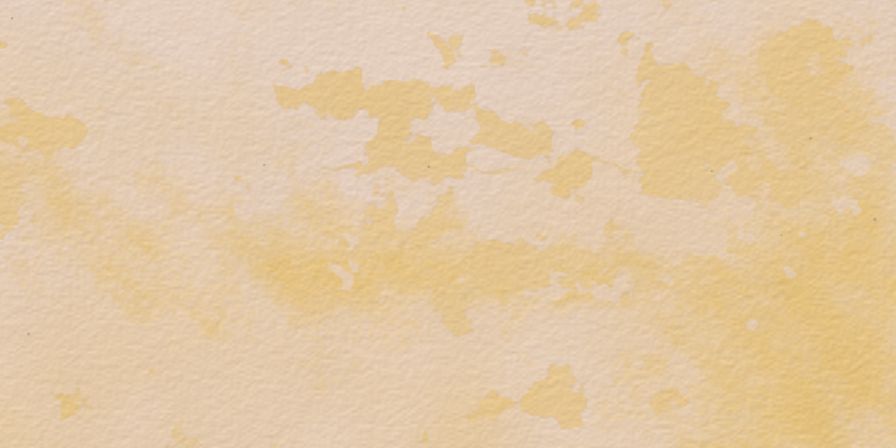
Write a WebGL 1 fragment shader that draws this texture.

```glsl
precision highp float;
// Weathered plaster wall: pale pink render with worn, flaking ochre paint.
uniform vec2 u_resolution;

float hash(vec2 p) {
  return fract(sin(dot(p, vec2(12.9898, 78.233))) * 43758.5453);
}

float noise(vec2 p) {
  vec2 i = floor(p), f = fract(p);
  f = f * f * (3.0 - 2.0 * f);
  return mix(mix(hash(i), hash(i + vec2(1.0, 0.0)), f.x),
             mix(hash(i + vec2(0.0, 1.0)), hash(i + 1.0), f.x), f.y);
}

float fbm(vec2 p) {
  float sum = 0.0, amp = 0.5;
  for (int i = 0; i < 5; i++) {
    sum += amp * noise(p);
    p = mat2(1.6, 1.2, -1.2, 1.6) * p + 7.3;
    amp *= 0.5;
  }
  return sum;
}

// Soft elliptical region of paint
float region(vec2 p, vec2 center, vec2 radius) {
  vec2 d = (p - center) / radius;
  return exp(-dot(d, d));
}

float plasterHeight(vec2 p) {
  return noise(p * vec2(62.0, 90.0)) + 0.8 * noise(p * vec2(125.0, 160.0) + 5.0);
}

// Sparse small pits, one candidate per cell
float pits(vec2 p) {
  vec2 cell = floor(p * 9.0);
  vec2 center = (cell + 0.2 + 0.6 * vec2(hash(cell + 3.1), hash(cell + 8.7))) / 9.0;
  float size = 0.002 + 0.004 * hash(cell + 1.9);
  return step(0.9, hash(cell)) * (1.0 - smoothstep(0.3 * size, size, length(p - center)));
}

void main() {
  vec2 p = gl_FragCoord.xy / u_resolution.y;
  vec2 warp = vec2(fbm(p * 5.0), fbm(p * 5.0 + 31.0)) - 0.48;
  vec2 q = p + 0.12 * warp;
  float fine = noise(p * 75.0 + 9.0) + noise(p * 130.0 + 4.0) - 1.0;

  // Rubbed-in wash with dry diagonal brush marks
  float wash = 0.62 * region(q, vec2(0.5, 0.4), vec2(0.55, 0.24))
             + 0.45 * region(q, vec2(0.1, 0.6), vec2(0.3, 0.14))
             + 1.0 * region(q, vec2(1.88, 0.22), vec2(0.45, 0.4))
             + 0.65 * region(q, vec2(1.15, 0.39), vec2(0.42, 0.1))
             + 0.5 * region(q, vec2(1.78, 0.78), vec2(0.3, 0.2));
  float streaks = fbm(vec2(dot(p, vec2(4.0, -4.0)), dot(p, vec2(13.0, 13.0))) + 17.0);
  wash += 0.6 * (fbm(p * 4.0 + 40.0) - 0.48) + 0.6 * (streaks - 0.48);
  wash += 0.6 * (fbm(p * 15.0 + 70.0) - 0.48) + 0.13 * fine;
  wash = smoothstep(0.0, 1.2, wash);

  // Flaked paint with crisp, ragged outlines
  float cover = 1.05 * region(q, vec2(1.3, 0.72), vec2(0.42, 0.22))
              + 0.9 * region(q, vec2(0.69, 0.81), vec2(0.18, 0.1))
              + 0.9 * region(q, vec2(0.12, 0.72), vec2(0.15, 0.06))
              + 1.3 * region(q, vec2(1.2, 0.41), vec2(0.36, 0.08))
              + 0.7 * region(q, vec2(1.7, 0.75), vec2(0.25, 0.2))
              + 0.7 * region(q, vec2(1.25, 0.07), vec2(0.35, 0.06));
  float ragged = 0.14 * (noise(p * 38.0 + 2.0) - 0.5) + 0.07 * (noise(p * 80.0) - 0.5);
  float flakeField = fbm(p * vec2(8.0, 10.0) + 0.8 * warp + 12.0) + ragged + 0.27 * cover - 0.74;
  float flake = smoothstep(-0.03, 0.03, flakeField);
  float rim = 4.0 * flake * (1.0 - flake);

  // Bare chips knocked out of the wash
  float chipZone = region(q, vec2(1.3, 0.56), vec2(0.45, 0.16));
  float chipField = fbm(p * vec2(9.0, 11.0) + 51.0) + ragged + 0.22 * chipZone - 0.7;
  wash *= 1.0 - 0.75 * smoothstep(-0.03, 0.03, chipField);

  // Wandering, broken crack filled with paint
  float crackY = 0.6 + 0.22 * (fbm(vec2(p.x * 4.0, 3.0)) - 0.48) + 0.012 * (noise(p * 40.0) - 0.5);
  float crackSpan = smoothstep(0.6, 0.72, p.x) * (1.0 - smoothstep(1.4, 1.55, p.x));
  float crackWidth = 0.002 + 0.009 * noise(vec2(p.x * 28.0, 6.0));
  float crack = crackSpan * (1.0 - smoothstep(0.3, 1.0, abs(p.y - crackY) / crackWidth));
  crack *= smoothstep(0.2, 0.5, noise(vec2(p.x * 14.0, 2.0)));

  // Paint amount over the stained base
  float stain = 0.02 + 0.28 * (1.0 - p.y) + 0.55 * (fbm(p * 4.0 + 60.0) - 0.48);
  float flakeTone = 0.7 + 0.4 * (fbm(p * 7.0 + 80.0) - 0.48);
  float paint = max(max(wash, flake * flakeTone), 0.55 * crack);
  paint = clamp(max(paint, stain) + 0.04 * fine, 0.0, 1.0);
  vec3 color = mix(vec3(0.892, 0.806, 0.742), vec3(0.89, 0.755, 0.49), paint);

  // Raking light on the plaster, edge shadows and pits
  float relief = plasterHeight(p) - plasterHeight(p + vec2(-0.003, 0.005));
  color += 0.04 * relief + 0.02 * (fbm(p * 7.0 + 23.0) - 0.48);
  color -= vec3(0.01, 0.014, 0.018) * rim + 0.012 * crack * (1.0 - flake);
  color *= 1.0 - 0.16 * pits(p);
  gl_FragColor = vec4(color, 1.0);
}
```
